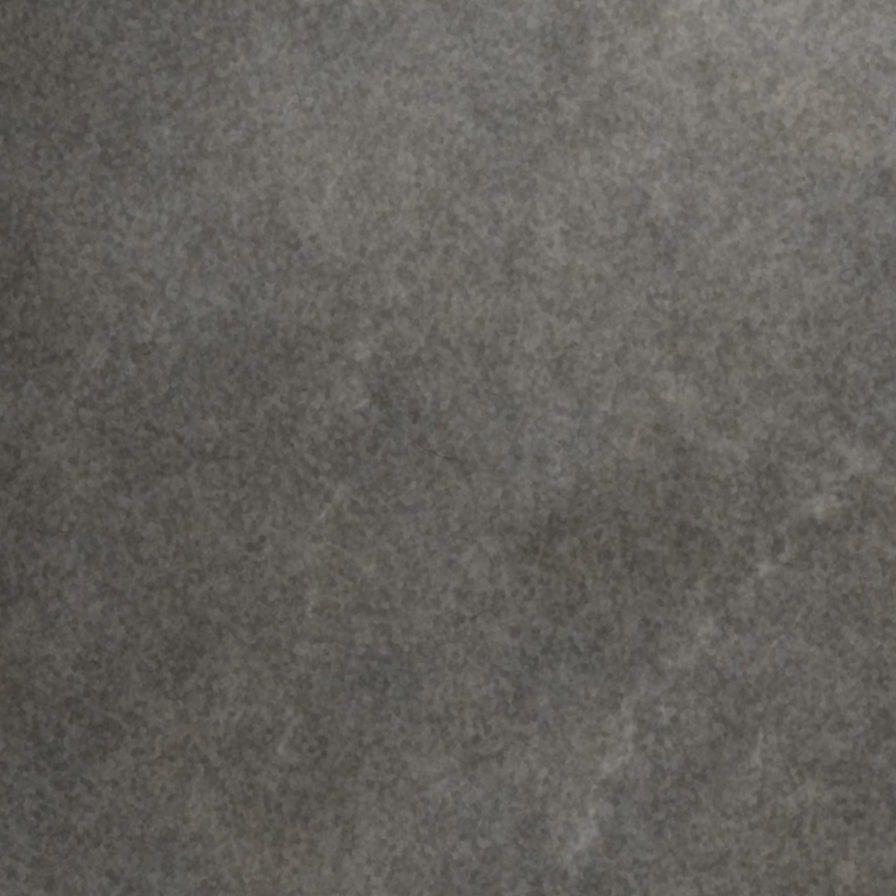
This texture is drawn by a Shadertoy shader. Its source:

```glsl
const vec3 WARM_GREY = vec3(0.012, 0.0, -0.018);
const vec3 RUST = vec3(0.5, -0.1, -0.5);

float hash(vec2 p) {
    vec3 q = fract(p.xyx * 0.1031);
    q += dot(q, q.yzx + 33.33);
    return fract((q.x + q.y) * q.z);
}

// Soft cellular noise: every cell point spreads its own value, centred on zero
float cells(vec2 p) {
    vec2 base = floor(p);
    float sum = 0.0, total = 0.0;
    for (int j = -1; j <= 1; j++)
    for (int i = -1; i <= 1; i++) {
        vec2 id = base + vec2(i, j);
        vec2 d = id + vec2(hash(id), hash(id + 57.0)) - p;
        float weight = exp(-5.0 * dot(d, d));
        sum += weight * hash(id + 131.0);
        total += weight;
    }
    return sum / total - 0.5;
}

float clouds(vec2 p, int octaves, float gain) {
    float sum = 0.0, amp = 1.0;
    for (int i = 0; i < octaves; i++) {
        sum += amp * cells(p + 40.0);
        p = mat2(1.6, 1.2, -1.2, 1.6) * p;
        amp *= gain;
    }
    return sum;
}

vec2 ripple(vec2 p, float freq, float amount) {
    vec2 s = sin(p.yx * freq + vec2(0.0, 1.7));
    s += 0.5 * sin(p.yx * freq * 2.3 + p * freq + 4.0);
    return p + amount * s;
}

// Soft stroke that fades towards both ends
float streak(vec2 p, vec2 a, vec2 b, float width) {
    vec2 d = b - a;
    float t = clamp(dot(p - a, d) / dot(d, d), 0.0, 1.0);
    float r = length(p - a - d * t) / width;
    return 4.0 * t * (1.0 - t) * exp(-r * r);
}

float scratches(vec2 p, int count) {
    float sum = 0.0;
    for (int i = 0; i < count; i++) {
        vec2 seed = vec2(float(i) + 3.0, 17.0);
        vec2 start = vec2(hash(seed), hash(seed + 9.0) * 1.1 - 0.1);
        start.x = pow(start.x, 1.5);
        float angle = mix(0.75, 1.85, hash(seed + 21.0));
        float size = mix(0.04, 0.17, hash(seed + 33.0));
        float width = mix(0.0014, 0.0032, hash(seed + 45.0));
        vec2 end = start + size * vec2(cos(angle), sin(angle));
        sum += streak(p, start, end, width) * mix(0.4, 1.0, hash(seed + 61.0));
    }
    return sum;
}

// Dark hairlines along the zero level of a noise field
float cracks(vec2 p, float freq, float width) {
    float line = clouds(p * vec2(0.7, 1.0) * freq, 3, 0.5) / width;
    float gaps = smoothstep(0.04, 0.25, cells(p * freq * 1.3 + 80.0));
    return exp(-line * line) * gaps;
}

float lighting(vec2 p) {
    float side = smoothstep(0.0, 0.55, p.x);
    float top = smoothstep(0.3, 1.0, p.y) * smoothstep(-0.1, 0.6, p.x);
    return 0.315 + 0.05 * side + 0.09 * top;
}

void mainImage(out vec4 fragColor, in vec2 fragCoord) {
    vec2 p = fragCoord / iResolution.y;
    vec2 bent = ripple(p, 23.0, 0.005);
    vec2 rough = bent + 0.008 * vec2(cells(p * 45.0), cells(p * 45.0 + 19.0));

    // Broad light and mottled stone
    float tone = lighting(p + 0.12 * cells(p * 3.0));
    float worn = smoothstep(0.15, 0.75, p.x);
    float mottle = clouds(rough * 5.0, 3, 0.65);
    float flecks = clouds(rough * 32.0, 3, 0.7);
    tone += 0.045 * mottle + mix(0.018, 0.046, worn) * flecks;

    // Pale diagonal veins, broken up by the flecks
    float broken = clamp(0.6 + 1.8 * flecks, 0.0, 1.4);
    float veins = streak(rough, vec2(0.61, -0.06), vec2(0.72, 0.24), 0.011);
    veins += streak(rough, vec2(0.66, 0.16), vec2(1.04, 0.56), 0.020);
    veins += streak(rough, vec2(0.28, 0.0), vec2(0.40, 0.56), 0.008);
    veins += 0.8 * streak(rough, vec2(0.16, 0.82), vec2(0.38, 1.04), 0.012);
    veins += 0.5 * streak(rough, vec2(0.34, 0.48), vec2(0.55, 0.82), 0.022);
    tone += 0.055 * veins * broken;
    tone += 0.045 * scratches(rough, 44) * broken;

    // Cracks gather around the centre
    vec2 offset = (p - vec2(0.47, 0.46)) / vec2(0.30, 0.26);
    float middle = exp(-dot(offset, offset));
    tone -= 0.055 * middle * cracks(rough, 15.0, 0.045);
    tone -= 0.012 * middle;

    // Fine slanted grain
    vec2 slanted = mat2(0.9, 0.35, -0.3, 0.8) * p;
    tone += 0.085 * cells(slanted * 165.0) + 0.055 * cells(slanted * 290.0 + 7.0);

    float stain = cells(p * 9.0 + 30.0) + 0.6 * cells(p * 60.0 + 11.0);
    vec3 color = tone + WARM_GREY + 0.02 * stain * RUST;
    fragColor = vec4(color, 1.0);
}
```
